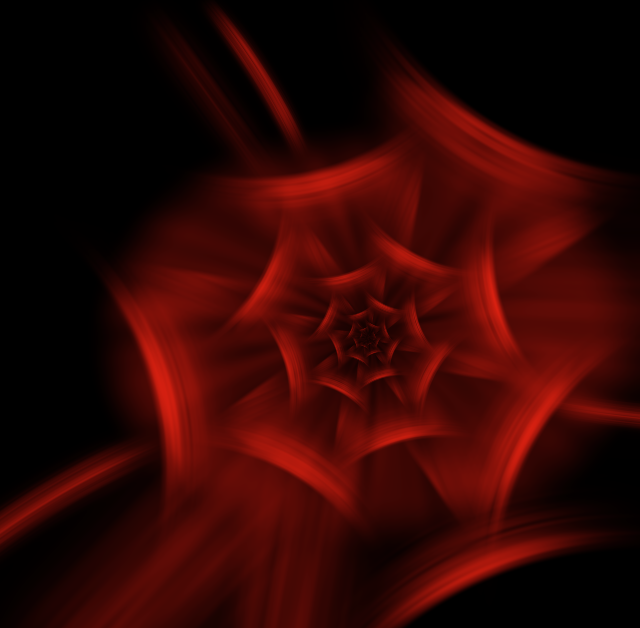
Give the GLSL for this background, as a Shadertoy shader.

```glsl
// A glowing red rose of motion-blurred strokes on black.
// One stroke and one petal are repeated along a shrinking spiral (turn + scale);
// dim fibrous haze fills the body and a few loose trails leave its rim.

const vec2 CENTRE = vec2(0.585, 0.4615);  // in units of canvas height
const float TURN = 2.3614;                // angle between successive strokes
const float SHRINK = 0.889;               // scale between successive strokes
const float FIRST_ANGLE = 1.03;
const float FIRST_RADIUS = 0.387;
const int STROKES = 32;

float hash(vec2 p) {
    return fract(sin(dot(p, vec2(127.1, 311.7))) * 43758.5453);
}

float noise(vec2 p) {
    vec2 i = floor(p), f = fract(p);
    f = f * f * (3.0 - 2.0 * f);
    return mix(mix(hash(i), hash(i + vec2(1, 0)), f.x),
               mix(hash(i + vec2(0, 1)), hash(i + vec2(1, 1)), f.x), f.y);
}

// Long thin fibres: x runs along them, y across.
float fibres(vec2 p, float seed) {
    p += seed * vec2(7.3, 13.7);
    return 0.6 * noise(p) + 0.4 * noise(p * vec2(1.3, 2.7) + 31.0);
}

// Local frame at a polar position: x clockwise, y outward, both over the radius.
vec2 polarFrame(vec2 p, float angle, float radius) {
    vec2 outward = vec2(cos(angle), sin(angle));
    vec2 clockwise = vec2(outward.y, -outward.x);
    return vec2(dot(p, clockwise), dot(p, outward)) / radius - vec2(0, 1);
}

// Bright tangential brush stroke with a crisp, concave outer edge.
float stroke(vec2 q, float seed) {
    float depth = 0.04 + 0.36 * q.x * q.x - q.y;
    float body = smoothstep(0.0, 0.06, depth) * exp(-pow(depth / 0.17, 2.0));
    float ends = exp(-pow(q.x / 0.36, 2.0));
    float grain = fibres(vec2(q.x * 1.8, depth * 26.0), seed);
    return body * ends * (0.3 + 1.25 * grain);
}

// Faint straight-edged sheet behind a stroke.
float sheet(vec2 q, float seed) {
    float body = smoothstep(0.02, -0.03, q.y) * exp(-pow(q.y / 0.24, 2.0));
    float ends = 1.0 - smoothstep(0.3, 0.56, abs(q.x));
    return body * ends * (0.5 + 0.7 * fibres(vec2(q.x * 9.0, q.y * 3.0), seed));
}

// Radial petal, crisp on its clockwise side.
float petal(vec2 q, float seed) {
    float depth = -0.2 * q.y - q.x;
    float body = smoothstep(-0.01, 0.035, depth) * exp(-pow(depth / 0.2, 2.0));
    float ends = exp(-pow(q.y / 0.22, 2.0));
    return body * ends * (0.45 + 0.8 * fibres(vec2(q.y * 2.0, q.x * 20.0), seed));
}

// Soft blurred trail from a to b, bowed sideways by bend.
float trail(vec2 p, vec2 a, vec2 b, float width, float bend, float seed) {
    vec2 axis = b - a;
    float len = length(axis);
    vec2 dir = axis / len;
    float t = dot(p - a, dir) / len;
    float across = dot(p - a, vec2(-dir.y, dir.x)) - bend * 4.0 * t * (1.0 - t);
    float ends = smoothstep(-0.1, 0.4, t) * smoothstep(1.12, 0.75, t);
    float grain = fibres(vec2(t * 1.5, across / width * 3.0), seed);
    return exp(-pow(across / width, 2.0)) * ends * (0.5 + grain);
}

// Dim body of the rose, with radial fibres and a dark heart.
float bodyHaze(vec2 p) {
    float r = max(length(p), 0.001);
    vec2 dir = p / r;
    float rim = 0.36 + 0.05 * (dir.x * dir.x - dir.y * dir.y);
    float mask = smoothstep(rim + 0.04, rim - 0.06, r);
    float grain = noise(dir * 9.0 + log(r) * 1.2);
    return mask * mix(0.1, 0.24, smoothstep(0.0, 0.15, r)) * (0.6 + 0.7 * grain);
}

float spiralRose(vec2 p) {
    float light = 0.0, angle = FIRST_ANGLE, radius = FIRST_RADIUS;
    for (int i = 0; i < STROKES; i++) {
        float seed = float(i);
        float gain = 1.15 * radius / (radius + 0.05);
        vec2 q = polarFrame(p, angle, radius);
        vec2 petalFrame = polarFrame(p, angle - 0.63, radius * 0.83);
        light += gain * (stroke(q, seed) + 0.24 * sheet(q, seed)
                         + 0.36 * petal(petalFrame, seed));
        angle += TURN;
        radius *= SHRINK;
    }
    return light;
}

float looseTrails(vec2 uv) {
    float light = 0.65 * trail(uv, vec2(0.335, 0.99), vec2(0.475, 0.77), 0.012, 0.008, 1.0);
    light += 0.16 * trail(uv, vec2(0.24, 0.98), vec2(0.42, 0.73), 0.025, 0.0, 2.0);
    light += 0.55 * trail(uv, vec2(-0.12, 0.06), vec2(0.23, 0.285), 0.022, 0.016, 3.0);
    light += 0.45 * trail(uv, vec2(0.88, 0.357), vec2(1.12, 0.33), 0.014, -0.004, 4.0);
    light += 0.34 * trail(uv, vec2(0.44, 0.27), vec2(0.07, -0.12), 0.09, 0.0, 5.0);
    light += 0.34 * trail(uv, vec2(0.50, 0.26), vec2(0.43, -0.14), 0.08, 0.0, 6.0);
    light += 0.17 * trail(uv, vec2(0.72, 0.52), vec2(1.15, 0.50), 0.11, 0.0, 7.0);
    return light;
}

void mainImage(out vec4 fragColor, in vec2 fragCoord) {
    vec2 uv = fragCoord / iResolution.y;
    vec2 p = uv - CENTRE;
    float light = bodyHaze(p) + spiralRose(p) + looseTrails(uv);
    light += 0.9 * stroke(polarFrame(p, 5.14, 0.416), 40.0);  // lower rim stroke
    float red = 1.0 - exp(-1.15 * light);
    vec3 colour = red * (vec3(1.0, 0.09, 0.05) + red * vec3(0.0, 0.07, 0.03));
    fragColor = vec4(colour, 1.0);
}
```
